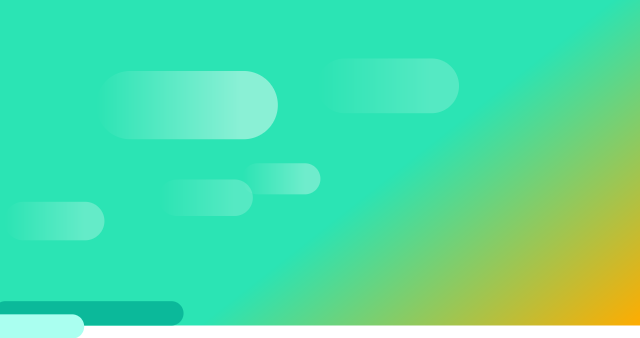
Write a WebGL 1 fragment shader that draws this background.

```glsl
precision highp float;
// Teal backdrop warming to amber in the lower right corner, with translucent
// capsules that fade out to the left, and two solid capsules above a white
// bottom strip. Lengths are in canvas heights; capsules are distance functions.

uniform vec2 u_resolution;

// Signed distance to a horizontal capsule spanning left..right.
float capsule(vec2 p, float left, float right, float centerY, float radius) {
    float nearestX = clamp(p.x, left + radius, right - radius);
    return length(p - vec2(nearestX, centerY)) - radius;
}

// Antialiased coverage, one pixel wide.
float coverage(float dist) {
    return clamp(0.5 - dist * u_resolution.y, 0.0, 1.0);
}

// Lay a white capsule over the colour, growing opaque from left to right.
vec3 addStreak(vec3 color, vec2 p, vec2 span, float centerY, float radius, float opacity) {
    float fade = clamp((p.x - span.x) / (0.8 * (span.y - span.x)), 0.0, 1.0);
    float mask = coverage(capsule(p, span.x, span.y, centerY, radius));
    return mix(color, vec3(1.0), opacity * fade * mask);
}

void main() {
    vec2 p = gl_FragCoord.xy / u_resolution.y;

    // Diagonal gradient
    float warmth = (dot(p, vec2(0.619, -0.786)) - 0.337) / 0.807;
    vec3 teal = vec3(0.167, 0.893, 0.704);
    vec3 amber = vec3(1.0, 0.675, 0.0);
    vec3 color = mix(teal, amber, clamp(warmth, 0.0, 1.0));

    // Fading streaks
    color = addStreak(color, p, vec2(0.284, 0.822), 0.689, 0.101, 0.45);
    color = addStreak(color, p, vec2(0.938, 1.358), 0.746, 0.081, 0.20);
    color = addStreak(color, p, vec2(0.716, 0.948), 0.471, 0.046, 0.32);
    color = addStreak(color, p, vec2(0.469, 0.748), 0.415, 0.054, 0.20);
    color = addStreak(color, p, vec2(0.012, 0.309), 0.346, 0.057, 0.27);

    // White strip and solid capsules
    color = mix(color, vec3(1.0), coverage(p.y - 0.037));
    float darkPill = capsule(p, -0.02, 0.543, 0.073, 0.036);
    color = mix(color, vec3(0.043, 0.725, 0.604), coverage(darkPill));
    float palePill = capsule(p, -0.2, 0.249, 0.034, 0.036);
    color = mix(color, vec3(0.667, 1.0, 0.941), coverage(palePill));

    gl_FragColor = vec4(color, 1.0);
}
```
